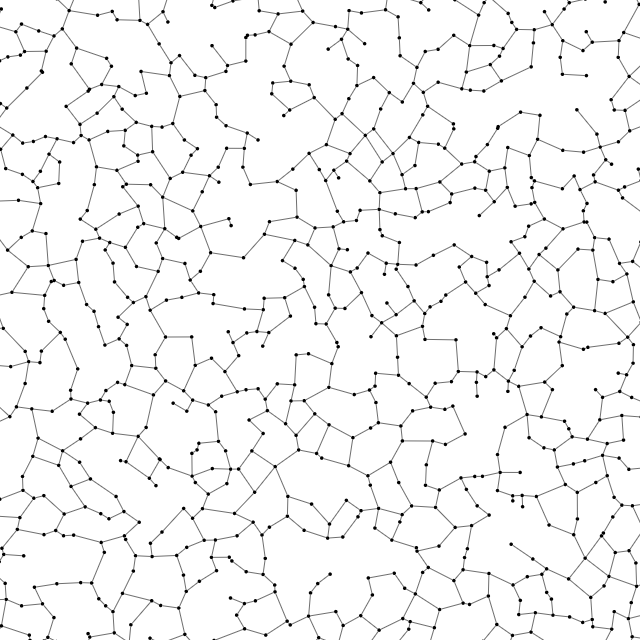
Reproduce this pattern procedurally as a WebGL 1 fragment shader.

```glsl
precision highp float;

uniform vec2 u_resolution;

const float CELLS = 36.0;  // grid cells across the canvas
const float REACH = 1.9;   // longest link, in cells
const int WINDOW = 25;     // 5 x 5 cells around the fragment

vec2 node[WINDOW];

vec3 hash3(vec2 cell) {
  vec3 p = fract(cell.xyx * vec3(0.1031, 0.1030, 0.0973));
  p += dot(p, p.yxz + 33.33);
  return fract((p.xxy + p.yzz) * p.zyx);
}

// One node at a random place in its cell; empty cells park it far away.
vec2 nodeInCell(vec2 cell) {
  vec3 h = hash3(cell + 57.0);
  return h.z < 0.66 ? cell + h.xy : vec2(1000.0);
}

float segmentDistance(vec2 p, vec2 a, vec2 b) {
  vec2 along = b - a;
  float t = dot(p - a, along) / max(dot(along, along), 1e-6);
  return length(p - a - along * clamp(t, 0.0, 1.0));
}

// True if nearby nodes join a to b by hops that are all shorter than a-b,
// in which case a minimum spanning tree leaves the direct link out.
bool hasDetour(vec2 a, vec2 b) {
  float direct = distance(a, b);
  bool reached[WINDOW];
  for (int i = 0; i < WINDOW; i++) reached[i] = node[i] == a;

  for (int pass = 0; pass < 6; pass++) {
    for (int i = 0; i < WINDOW; i++) {
      if (!reached[i]) continue;
      for (int j = 0; j < WINDOW; j++) {
        vec2 next = node[j];
        if (reached[j] || distance(node[i], next) >= direct) continue;
        if (max(distance(next, a), distance(next, b)) >= REACH) continue;
        if (next == b) return true;
        reached[j] = true;
      }
    }
  }
  return false;
}

// Thin lines fade with their width instead of vanishing between pixels.
float lineInk(float dist, float width, float pixel) {
  float core = 0.5 * max(width - pixel, 0.0);
  return min(1.0, width / pixel) * clamp(1.0 + (core - dist) / pixel, 0.0, 1.0);
}

void main() {
  float pixel = CELLS / min(u_resolution.x, u_resolution.y);
  vec2 pos = gl_FragCoord.xy * pixel;
  float ink = 0.0;

  // Dots
  for (int i = 0; i < WINDOW; i++) {
    float row = floor((float(i) + 0.5) / 5.0);
    vec2 offset = vec2(float(i) - 5.0 * row, row) - 2.0;
    node[i] = nodeInCell(floor(pos) + offset);
    float dist = distance(pos, node[i]);
    ink = max(ink, clamp(0.5 + (0.098 - dist) / pixel, 0.0, 1.0));
  }

  // Links of the spanning tree
  for (int i = 0; i < WINDOW; i++) {
    for (int j = 0; j < WINDOW; j++) {
      if (j >= i) break;
      vec2 a = node[i];
      vec2 b = node[j];
      if (distance(a, b) >= REACH) continue;
      float line = lineInk(segmentDistance(pos, a, b), 0.032, pixel);
      if (line > ink && !hasDetour(a, b)) ink = line;
    }
  }

  gl_FragColor = vec4(vec3(1.0 - ink), 1.0);
}
```
